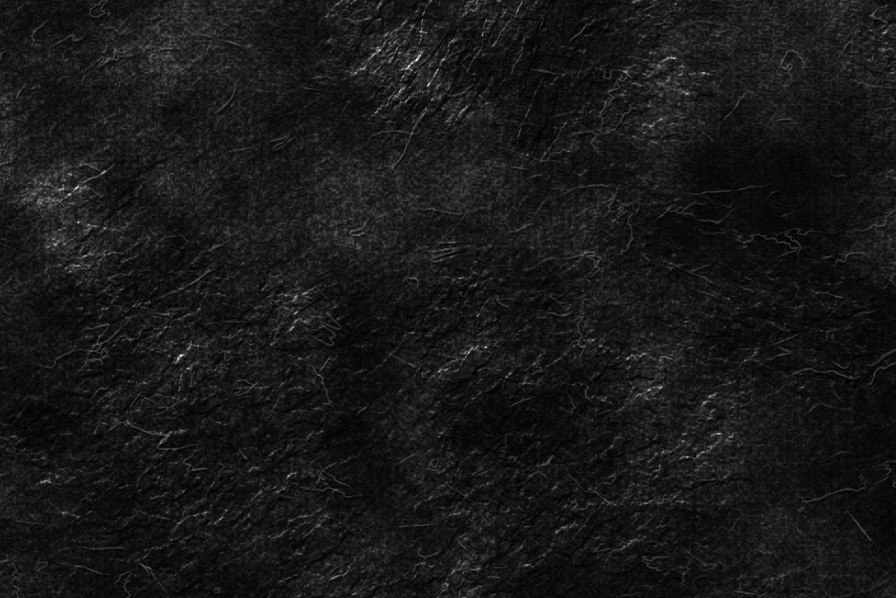
Write a Shadertoy shader that draws this texture.

```glsl
// Dark, worn plaster: cloudy near-black tones with chipped relief lit from above.
// Layered value noise gives the clouds, grain and relief; noise contours give the
// cracks, and a jittered grid of jagged, tapered segments gives the scratches.

float hash(vec2 p) {
    return fract(sin(dot(p, vec2(127.1, 311.7))) * 43758.5453);
}

float noise(vec2 p) {
    vec2 i = floor(p), f = fract(p);
    f = f * f * (3.0 - 2.0 * f);
    return mix(mix(hash(i), hash(i + vec2(1, 0)), f.x),
               mix(hash(i + vec2(0, 1)), hash(i + vec2(1, 1)), f.x), f.y);
}

float fbm(vec2 p) {
    float sum = 0.0, amp = 0.516;
    for (int i = 0; i < 5; i++) {
        sum += amp * noise(p);
        p = mat2(1.6, 1.2, -1.2, 1.6) * p + 17.3;
        amp *= 0.5;
    }
    return sum;
}

mat2 rotate(float a) {
    return mat2(cos(a), -sin(a), sin(a), cos(a));
}

// Raised chips with crisp rims, on top of finer bumps, drawn out along the trowel
float plasterHeight(vec2 p) {
    vec2 q = rotate(0.55 + 0.35 * (noise(p * 2.0) - 0.5)) * p;
    float chips = smoothstep(0.48, 0.56, fbm(q * vec2(17.0, 30.0)));
    float flakes = smoothstep(0.45, 0.58, fbm(p * vec2(34.0, 46.0) + 61.0));
    return 0.55 * chips + 0.45 * flakes + 0.9 * fbm(q * vec2(50.0, 85.0));
}

// Warped noise whose middle contour traces the cracks
float crackField(vec2 p, float scale) {
    vec2 warp = vec2(noise(p * 14.0), noise(p * 14.0 + 31.0));
    return fbm(rotate(0.3) * p * vec2(0.55, 1.0) * scale + 0.5 * warp + scale) - 0.5;
}

// Long and short cracks of even width, broken up and kept to patches
float cracks(vec2 p) {
    float total = 0.0;
    for (int layer = 0; layer < 2; layer++) {
        float scale = 9.0 + 10.0 * float(layer);
        float field = crackField(p, scale);
        vec2 slope = vec2(crackField(p + vec2(0.001, 0.0), scale),
                          crackField(p + vec2(0.0, 0.001), scale)) - field;
        float away = abs(field) / (length(slope) * 1000.0 + 0.3);
        float patches = smoothstep(0.46, 0.62, fbm(p * 5.0 + 53.0 + scale));
        float gaps = smoothstep(0.35, 0.75, noise(p * 32.0 + scale));
        total += smoothstep(0.0028, 0.0004, away) * patches * gaps;
    }
    return total;
}

// One jagged, fading segment per grid cell, on three scales
float scratches(vec2 p) {
    vec2 bend = vec2(noise(p * 12.0 + 3.0), noise(p * 12.0 + 71.0)) - 0.5;
    vec2 jag = vec2(fbm(p * 55.0 + 9.0), fbm(p * 55.0 + 41.0)) - 0.5;
    vec2 bent = p + 0.012 * bend + 0.007 * jag;
    float total = 0.0;
    for (int layer = 0; layer < 3; layer++) {
        float scale = 5.0 + 4.5 * float(layer);
        vec2 q = bent * scale + 19.0 * float(layer);
        for (int k = 0; k < 9; k++) {
            vec2 cell = floor(q) + vec2(k % 3 - 1, k / 3 - 1);
            vec2 seed = cell + 37.0 * float(layer);
            vec2 centre = cell + vec2(hash(seed + 1.3), hash(seed + 2.7));
            vec2 d = rotate(2.0 * (hash(seed + 4.1) - 0.45)) * (q - centre);
            float halfLength = mix(0.15, 0.6, hash(seed + 5.9));
            float taper = smoothstep(1.0, 0.2, abs(d.x) / halfLength);
            float line = smoothstep(0.0024, 0.0003, abs(d.y) / scale);
            total += line * taper * pow(hash(seed + 8.2), 2.5);
        }
    }
    return total * smoothstep(0.2, 0.7, noise(p * 70.0 + 13.0));
}

void mainImage(out vec4 fragColor, in vec2 fragCoord) {
    vec2 p = fragCoord / iResolution.y;

    // Broad light at the upper left, with cloudy stains
    vec2 fromLight = (p - vec2(0.35, 1.1)) * vec2(0.8, 1.0);
    float tone = 1.0 * exp(-2.2 * dot(fromLight, fromLight)) - 0.36;
    tone += 1.5 * (fbm(p * 3.2 + 11.0) - 0.5);
    tone += 2.0 * (fbm(p * 10.0 + 29.0) - 0.5);

    // Relief: height difference towards the light, rougher in patches
    vec2 towardLight = vec2(-0.0007, 0.0015);
    float slope = plasterHeight(p - towardLight) - plasterHeight(p + towardLight);
    float rough = smoothstep(0.36, 0.62, fbm(p * 4.5 + 83.0));
    tone += mix(0.7, 2.3, rough) * clamp(slope, -0.6, 0.6);

    // Fine grain
    tone += 0.6 * (noise(p * 170.0) - 0.5) + 1.1 * (noise(p * 320.0 + 5.0) - 0.5);

    // Pale raised edges with a shadow below
    vec2 above = p + vec2(-0.001, 0.004);
    float edges = 0.15 * cracks(p) + 0.24 * scratches(p);
    float shadow = 0.5 * cracks(above) + 0.5 * scratches(above);
    float value = 0.085 * exp(tone - min(shadow, 0.8)) + min(edges, 0.28);

    // Slightly warm black
    vec3 colour = value * vec3(1.02, 0.99, 0.97);
    fragColor = vec4(clamp(colour, 0.0, 1.0), 1.0);
}
```
